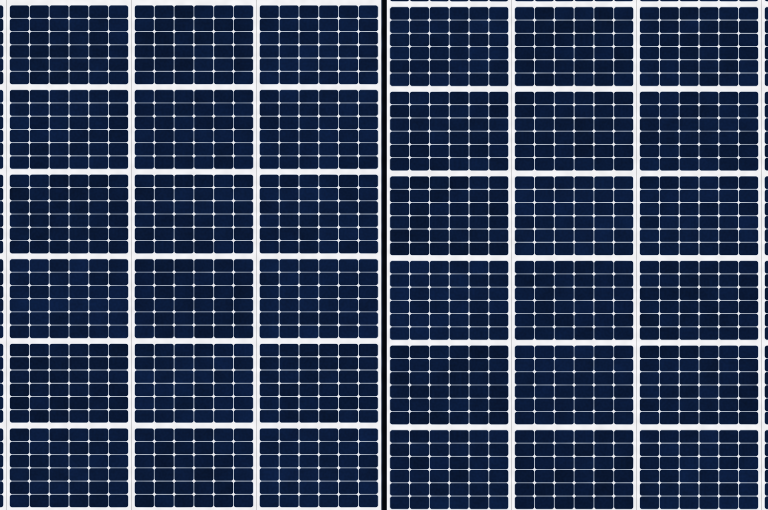
Give the GLSL for this pattern, as a Shadertoy shader.

```glsl
// Lengths are fractions of the canvas height.
#define PANEL_PITCH vec2(0.2449, 0.1659)
#define FRAME_HALF vec2(0.0059, 0.0051)
#define CELLS vec2(6.0, 6.0)
#define GAP_HALF 0.0054
#define TOP_LEFT 0.0049
#define TOP_RIGHT 0.0083
#define LINE_HALF 0.0008
#define DIAMOND 0.0041
#define GLASS_COLOR vec3(0.045, 0.105, 0.22)
#define LINE_COLOR vec3(0.73, 0.76, 0.80)
#define FRAME_COLOR vec3(0.95, 0.95, 0.96)
#define WEAR 0.12

float hash(vec2 p) {
    vec3 q = fract(p.xyx * vec3(0.1031, 0.1030, 0.0973));
    q += dot(q, q.yzx + 33.33);
    return fract((q.x + q.y) * q.z);
}

float cornerSlope(vec2 corner, vec2 offset) {
    float angle = 6.28318 * hash(corner);
    return dot(vec2(cos(angle), sin(angle)), offset);
}

float gradientNoise(vec2 p) {
    vec2 i = floor(p), f = fract(p);
    vec2 u = f * f * f * (f * (f * 6.0 - 15.0) + 10.0);
    vec2 e = vec2(1.0, 0.0);
    float low = mix(cornerSlope(i, f), cornerSlope(i + e, f - e), u.x);
    float high = mix(cornerSlope(i + e.yx, f - e.yx), cornerSlope(i + 1.0, f - 1.0), u.x);
    return mix(low, high, u.y);
}

// Antialiased inside of a signed distance
float fill(float d, float px) {
    return clamp(0.5 - d / px, 0.0, 1.0);
}

// Pixel coverage of a stripe that may be thinner than a pixel
float stripe(float x, float halfWidth, float px) {
    return fill(x - halfWidth, px) - fill(x + halfWidth, px);
}

vec3 panelGlass(vec2 p, vec2 size, vec2 panelId, float px) {
    vec2 cellSize = size / CELLS;
    vec2 grid = p / cellSize;
    vec2 toLine = (fract(grid + 0.5) - 0.5) * cellSize;
    vec2 cellId = floor(grid) + panelId * 7.0;

    // Tone per panel and per cell, plus fine grain
    float tone = 1.0 + WEAR * (hash(panelId + 3.0) - 0.5);
    tone += WEAR * 1.6 * (hash(cellId + 51.0) - 0.5);
    vec2 grain = p + panelId * 0.37;
    tone += WEAR * (gradientNoise(grain * 35.0) + gradientNoise(grain * 190.0));
    vec3 color = GLASS_COLOR * tone;

    // Thin cell seams with diamonds where they cross
    float seam = max(stripe(toLine.x, LINE_HALF, px), stripe(toLine.y, LINE_HALF, px));
    seam *= 0.85 + 0.3 * hash(panelId + 17.0) + 0.3 * gradientNoise(grain * 22.0);
    color = mix(color, LINE_COLOR, clamp(seam, 0.0, 1.0));
    float diamond = fill((abs(toLine.x) + abs(toLine.y) - DIAMOND) * 0.7071, px);
    return mix(color, FRAME_COLOR, diamond * 0.92);
}

void mainImage(out vec4 fragColor, in vec2 fragCoord) {
    float px = 1.0 / iResolution.y;
    float x = (fragCoord.x - 0.5 * iResolution.x) * px;
    float down = 1.0 - fragCoord.y * px;
    float side = step(0.0, x);

    // Two banks mirrored about the gap, the right one slightly lower
    vec2 p = vec2(abs(x) - GAP_HALF, down - mix(TOP_LEFT, TOP_RIGHT, side));
    vec2 index = floor(p / PANEL_PITCH);
    vec2 local = p - index * PANEL_PITCH;
    vec2 panelId = index + vec2(11.0 + 20.0 * side, 9.0);

    // Frame with a soft seam between neighbouring columns
    float columnEdge = min(local.x, PANEL_PITCH.x - local.x);
    float joint = stripe(columnEdge, 0.0007, px) * step(0.1, p.x);
    vec3 color = FRAME_COLOR * (1.0 - 0.22 * joint);
    color *= 1.0 + 0.04 * gradientNoise(vec2(x, down) * 60.0);

    // Glass inside the frame
    vec2 glassSize = PANEL_PITCH - 2.0 * FRAME_HALF;
    vec2 inset = abs(local - 0.5 * PANEL_PITCH) - 0.5 * glassSize;
    vec3 glass = panelGlass(local - FRAME_HALF, glassSize, panelId, px);
    color = mix(color, glass, fill(max(inset.x, inset.y), px));

    // Dark gap between the banks, lit along its left edge
    vec3 gap = mix(vec3(0.25, 0.30, 0.38), vec3(0.02, 0.03, 0.05), smoothstep(-0.006, -0.002, x));
    gap *= 1.0 + 0.5 * gradientNoise(vec2(x * 20.0, down * 40.0));
    color = mix(color, gap, fill(p.x, px));

    fragColor = vec4(clamp(color, 0.0, 1.0), 1.0);
}
```
